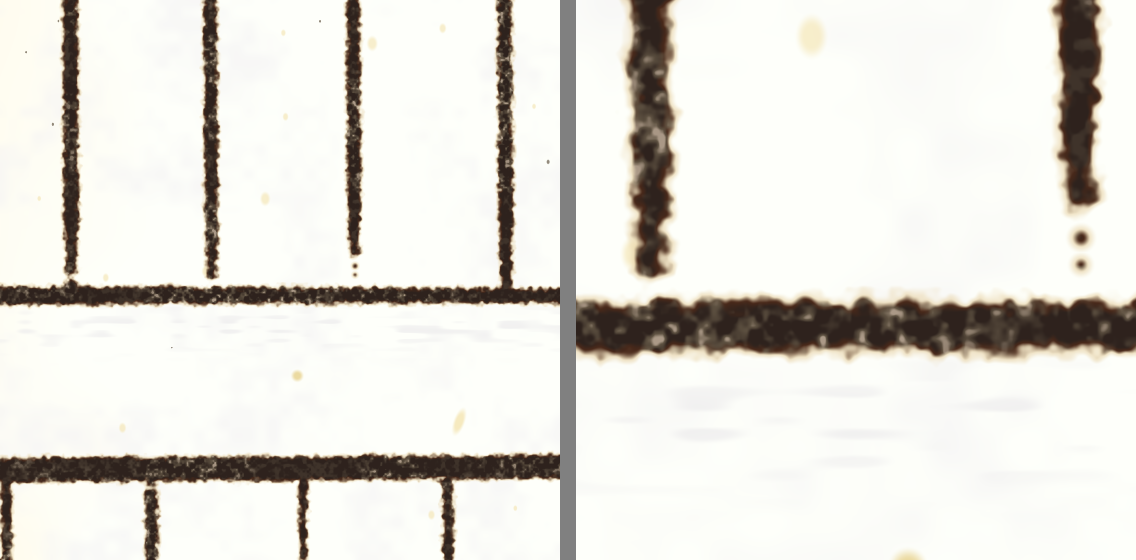
Left, the full canvas; right, a detail of the centre.
Reproduce this pattern procedurally as a WebGL 1 fragment shader.

```glsl
precision highp float;
// Two worn ink rules with rough vertical ticks printed on speckled cream paper.
uniform vec2 u_resolution;

// Colours
const vec3 PAPER = vec3(0.995, 1.0, 0.98);
const vec3 PAPER_WARM = vec3(1.0, 0.988, 0.935);
const vec3 PAPER_COOL = vec3(0.955, 0.95, 0.955);
const vec3 HALO = vec3(0.91, 0.83, 0.66);
const vec3 STAIN = vec3(0.95, 0.88, 0.65);
const vec3 INK = vec3(0.18, 0.135, 0.115);
const vec3 INK_EDGE = vec3(0.29, 0.16, 0.10);
const vec3 INK_WORN = vec3(0.40, 0.35, 0.28);
const vec3 INK_BARE = vec3(0.67, 0.60, 0.53);

// Rules: height at left and right, half width at left and right
const vec4 MIDDLE_RULE = vec4(0.4727, 0.4715, 0.0162, 0.0127);
const vec4 LOWER_RULE = vec4(0.160, 0.1665, 0.0218, 0.0208);

// Ticks: first x and spacing, then per-tick irregularities
const vec2 UPPER_STEP = vec2(0.124, 0.2585);
const vec4 UPPER_SHIFT = vec4(0.004, -0.0045, -0.008, 0.0045);
const vec4 UPPER_END = vec4(0.508, 0.504, 0.543, 0.475);
const vec4 UPPER_HALF = vec4(0.0130, 0.0118, 0.0115, 0.0125);
const vec2 LOWER_STEP = vec2(0.013, 0.2625);
const vec4 LOWER_SHIFT = vec4(0.0, -0.0045, 0.0035, 0.0005);
const vec4 LOWER_TOP = vec4(0.16, 0.126, 0.16, 0.16);
const vec4 LOWER_END = vec4(-0.1, -0.1, 0.002, -0.1);
const vec4 LOWER_HALF = vec4(0.0095, 0.0108, 0.0078, 0.0092);
const vec2 UPPER_NUB = vec2(0.126, 0.491);
const vec2 LOWER_NUB = vec2(0.270, 0.141);
const float NUB_RADIUS = 0.010;
const float LEAN = 0.005;

const float ROUGHNESS = 0.0075;
const float SOFTNESS = 0.0018;
const float JOIN = 0.005;

float hash(vec2 p) {
  vec3 q = fract(p.xyx * 0.1031);
  q += dot(q, q.yzx + 33.33);
  return fract((q.x + q.y) * q.z);
}

float noise(vec2 p) {
  vec2 i = floor(p), f = fract(p);
  f = f * f * (3.0 - 2.0 * f);
  return mix(mix(hash(i), hash(i + vec2(1, 0)), f.x),
             mix(hash(i + vec2(0, 1)), hash(i + vec2(1, 1)), f.x), f.y);
}

float smoothMin(float a, float b) {
  float h = max(JOIN - abs(a - b), 0.0) / JOIN;
  return min(a, b) - h * h * JOIN * 0.25;
}

float rule(vec2 p, vec4 shape) {
  float wander = (noise(vec2(p.x * 14.0, shape.x * 90.0)) - 0.5) * 0.003;
  return abs(p.y - mix(shape.x, shape.y, p.x) - wander) - mix(shape.z, shape.w, p.x);
}

// Upright stroke with rounded ends that thins towards its foot
float tick(vec2 p, float x, float foot, float top, float halfWidth) {
  float w = halfWidth * mix(0.72, 1.0, smoothstep(0.0, 0.12, p.y - foot));
  float past = max(max(foot + w - p.y, p.y - top + w), 0.0);
  return length(vec2(p.x - x + LEAN * (p.y - foot), past)) - w;
}

// Soft round spots, at most one per cell
float spots(vec2 p, float cells, float chance, float radius) {
  vec2 q = p * cells, id = floor(q);
  vec2 centre = 0.3 + 0.4 * vec2(hash(id + 17.0), hash(id + 41.0));
  float r = radius * cells * (0.5 + hash(id + 73.0));
  float spot = 1.0 - smoothstep(0.4 * r, r, length((fract(q) - centre) * vec2(1.2, 0.85)));
  return spot * step(hash(id + 5.0), chance);
}

float inkDistance(vec2 p) {
  float rules = min(rule(p, MIDDLE_RULE), rule(p, LOWER_RULE));
  rules = smoothMin(rules, length(p - UPPER_NUB) - NUB_RADIUS);
  rules = smoothMin(rules, length(p - LOWER_NUB) - NUB_RADIUS);
  float ticks = 1.0;
  for (int i = 0; i < 4; i++) {
    float n = float(i);
    float upperX = UPPER_STEP.x + UPPER_STEP.y * n + UPPER_SHIFT[i];
    float lowerX = LOWER_STEP.x + LOWER_STEP.y * n + LOWER_SHIFT[i];
    ticks = min(ticks, tick(p, upperX, UPPER_END[i], 1.2, UPPER_HALF[i]));
    ticks = min(ticks, tick(p, lowerX, LOWER_END[i], LOWER_TOP[i], LOWER_HALF[i]));
  }
  float rough = (noise(p * 115.0) - 0.5) * ROUGHNESS + (noise(p * 230.0) - 0.5) * 0.003;
  float d = smoothMin(rules, ticks) + rough;
  // Ink drips trailing off the shortest upper tick
  vec2 drip = vec2(UPPER_STEP.x + 2.0 * UPPER_STEP.y + UPPER_SHIFT.z + 0.001, UPPER_END.z - 0.018);
  for (int i = 0; i < 2; i++) {
    float n = float(i);
    d = min(d, length(p - drip + vec2(0.0, 0.016 * n)) - 0.0035 + 0.0012 * n);
  }
  return d;
}

vec3 paperColor(vec2 p) {
  vec3 c = mix(PAPER_WARM, PAPER, smoothstep(0.0, 0.35, p.x + 0.2 * noise(p * 5.0)));
  c = mix(c, PAPER_COOL, 0.6 * smoothstep(0.5, 0.95, noise(p * 9.0) * 0.7 + noise(p * 45.0) * 0.3));
  // Faint scuffs below the middle rule
  float band = exp(-pow((p.y - 0.415) / 0.035, 2.0));
  c = mix(c, PAPER_COOL * 0.97, 0.7 * band * smoothstep(0.55, 0.9, noise(p * vec2(22.0, 120.0))));
  c = mix(c, STAIN, 0.55 * spots(p, 7.0, 0.3, 0.009));
  c = mix(c, STAIN * 0.97, 1.0 - smoothstep(0.004, 0.013, length(p - vec2(0.531, 0.329))));
  vec2 smear = p - vec2(0.82, 0.247);
  smear.x -= 0.3 * smear.y;
  c = mix(c, STAIN, 0.7 - 0.7 * smoothstep(0.4, 1.0, length(smear / vec2(0.012, 0.028))));
  return mix(c, INK_WORN, 0.7 * spots(p + 3.0, 15.0, 0.025, 0.003));
}

void main() {
  float side = min(u_resolution.x, u_resolution.y);
  vec2 p = (gl_FragCoord.xy - 0.5 * (u_resolution - side)) / side;
  float d = inkDistance(p), blur = SOFTNESS + 0.7 / side;

  // Ink: brown rim, dark core, clustered worn flecks
  float patches = smoothstep(0.25, 0.8, noise(p * 10.0 + 7.0));
  float grain = 0.65 * noise(p * 125.0 + 31.0) + 0.35 * noise(p * 260.0);
  vec3 ink = mix(INK, INK_EDGE, smoothstep(-0.006, -0.001, d));
  ink = mix(ink, INK_WORN, smoothstep(0.4, 0.75, grain) * (0.3 + 0.6 * patches));
  ink = mix(ink, INK_BARE, smoothstep(0.68, 0.85, grain) * patches);

  vec3 color = mix(paperColor(p), HALO, 0.75 * (1.0 - smoothstep(0.0, 0.0065, d)));
  color = mix(color, ink, 1.0 - smoothstep(-blur, blur, d));
  gl_FragColor = vec4(color, 1.0);
}
```
